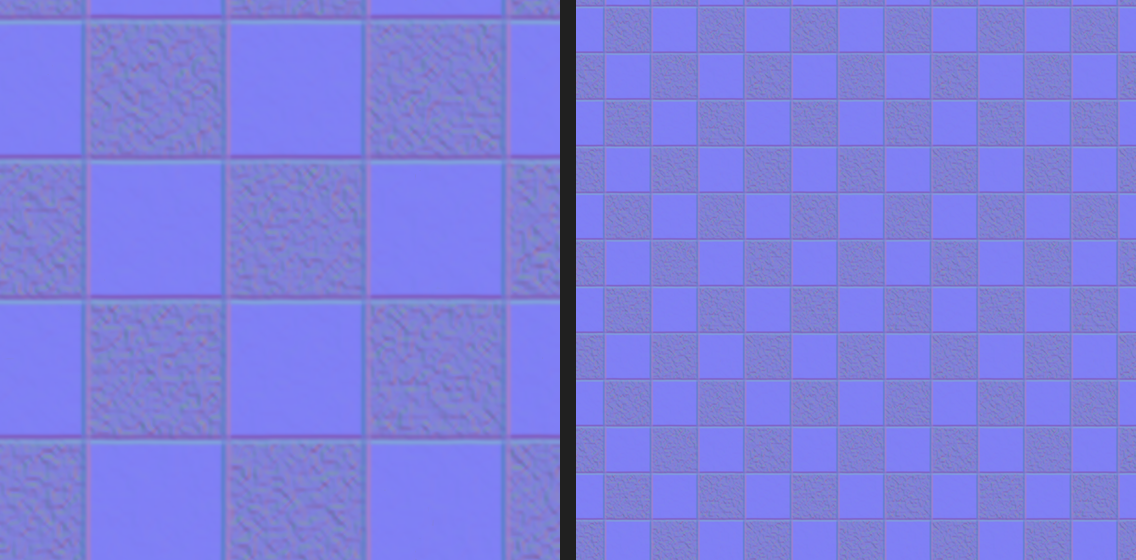
Left, the tile; right, the same tile 3 across and 3 down.
Reproduce this texture map procedurally as a three.js fragment shader.

```glsl
varying vec2 vUv;

#define TILES 4.0
#define GRID_ORIGIN vec2(0.1536, 0.2152)
#define BEVEL_OFFSET 0.0050
#define BEVEL_WIDTH 0.0033
#define BEVEL_TILT 0.12
#define GROOVE_BLUE 0.79
#define SMOOTH_BLUE 0.966
#define ROUGH_BLUE 0.875
#define GRAIN 100.0
#define GRAIN_TILT 0.085
#define GRAIN_SHADE 0.17
#define WOBBLE 0.0012

const float PI = 3.14159265;

float hash(vec2 p) {
  vec3 q = fract(vec3(p.xyx) * 0.1031);
  q += dot(q, q.yzx + 33.33);
  return fract((q.x + q.y) * q.z);
}

// Value noise that wraps after `period` cells
float noise(vec2 uv, float period, float seed) {
  vec2 p = uv * period;
  vec2 i = floor(p);
  vec2 f = p - i;
  f = f * f * (3.0 - 2.0 * f);
  vec2 a = mod(i, period) + seed;
  vec2 b = mod(i + 1.0, period) + seed;
  return mix(mix(hash(a), hash(vec2(b.x, a.y)), f.x),
             mix(hash(vec2(a.x, b.y)), hash(b), f.x), f.y);
}

float grainHeight(vec2 uv) {
  return noise(uv, GRAIN, 3.0) + 0.7 * noise(uv, GRAIN * 0.64, 41.0);
}

float polishHeight(vec2 uv) {
  return noise(uv, 36.0, 17.0) + 0.5 * noise(uv, 90.0, 71.0);
}

vec2 grainSlope(vec2 uv) {
  vec2 e = vec2(0.0036, 0.0);
  return vec2(grainHeight(uv + e.xy) - grainHeight(uv - e.xy),
              grainHeight(uv + e.yx) - grainHeight(uv - e.yx));
}

vec2 polishSlope(vec2 uv) {
  vec2 e = vec2(0.003, 0.0);
  return vec2(polishHeight(uv + e.xy) - polishHeight(uv - e.xy),
              polishHeight(uv + e.yx) - polishHeight(uv - e.yx));
}

vec2 bell(vec2 d) {
  d /= BEVEL_WIDTH;
  return exp(-0.5 * d * d);
}

void main() {
  // Tile grid with slightly uneven edges
  vec2 wobble = vec2(noise(vUv, 24.0, 5.0), noise(vUv, 24.0, 90.0)) - 0.5;
  vec2 grid = vUv - GRID_ORIGIN + WOBBLE * wobble;
  vec2 toLine = (fract(grid * TILES + 0.5) - 0.5) / TILES;

  // Checker of rough and polished tiles
  vec2 side = clamp(sin(grid * TILES * PI) / 0.05, -1.0, 1.0);
  float rough = 0.5 + 0.5 * side.x * side.y;

  // Surface relief
  vec2 grain = grainSlope(vUv);
  vec2 polish = polishSlope(vUv);
  vec2 tilt = mix(polish * 0.022, grain * GRAIN_TILT, rough);
  float blue = mix(SMOOTH_BLUE - 0.04 * length(polish),
                   ROUGH_BLUE - GRAIN_SHADE * length(grain), rough);

  // Sparse shallow pits
  float pit = smoothstep(0.93, 1.0, noise(vUv, 128.0, 200.0))
            * smoothstep(0.72, 0.9, noise(vUv, 16.0, 130.0));
  blue -= 0.07 * pit * (1.0 - rough);

  // Paired bevels along the grooves, softened where grooves cross
  vec2 before = bell(toLine + BEVEL_OFFSET);
  vec2 after = bell(toLine - BEVEL_OFFSET);
  vec2 line = clamp(before + after + 0.7 * bell(toLine), 0.0, 1.0);
  vec2 bevel = (after - before) * (1.0 - 0.55 * line.yx);
  float groove = max(line.x, line.y);
  tilt *= 1.0 - 0.5 * groove;
  tilt += vec2(bevel.x, -bevel.y) * BEVEL_TILT * (1.0 - 0.25 * rough);
  blue = mix(blue, GROOVE_BLUE - 0.06 * bevel.y, 0.8 * groove);

  gl_FragColor = vec4(0.5 + tilt, blue, 1.0);
}
```
